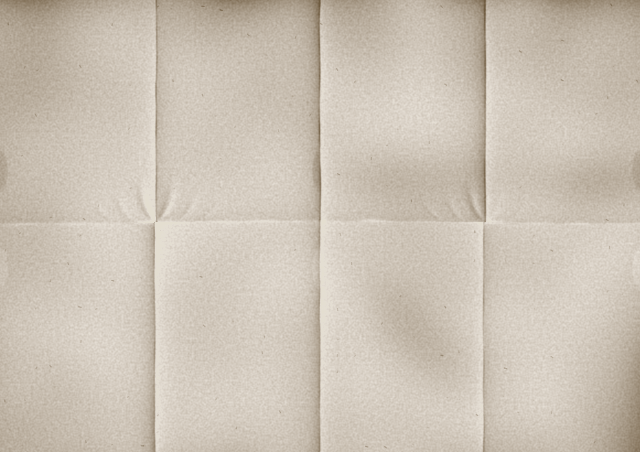
Reproduce this texture procedurally as a Shadertoy shader.

```glsl
// Aged beige paper, creased by three upright folds and one level fold into 4 x 2 panels.

// Lengths are in canvas heights; tone runs from 0 (SHADOW) to 1 (LIGHT).
const vec3 SHADOW = vec3(0.64, 0.585, 0.51);
const vec3 LIGHT = vec3(0.87, 0.84, 0.80);
const vec3 CREAM = vec3(0.89, 0.87, 0.80);
const float BASE_TONE = 0.86;
const float COLUMNS = 4.0;
const float COLUMN_STEP = 0.257;   // fold spacing, as a share of the width
const float LEVEL_FOLD = 0.509;
const float LINE_WIDTH = 0.0022;
const float FOLD_SOFTNESS = 0.014;
const float BEND_SOFTNESS = 0.06;
const float WANDER = 0.003;
const float BUCKLE = 0.42;
const float GRAIN = 0.31;
const float FLECK_CELLS = 30.0;
const float FLECK_CHANCE = 0.16;

vec2 hash2(vec2 p) {
    vec3 q = fract(p.xyx * vec3(0.1031, 0.1030, 0.0973));
    q += dot(q, q.yzx + 33.33);
    return fract((q.xx + q.yz) * q.zy);
}

float gradientNoise(vec2 p) {
    vec2 i = floor(p), f = fract(p);
    vec2 u = f * f * f * (f * (f * 6.0 - 15.0) + 10.0);
    vec4 g;
    for (int k = 0; k < 4; k++) {
        vec2 o = vec2(k & 1, k >> 1);
        g[k] = dot(hash2(i + o) * 2.0 - 1.0, f - o);
    }
    return mix(mix(g.x, g.y, u.x), mix(g.z, g.w, u.x), u.y);
}

float bell(float x) { return exp(-x * x); }

float blob(vec2 uv, vec2 centre, vec2 size) { return bell(length((uv - centre) / size)); }

// Different tone on each side of a fold, fading away from it; d is signed distance.
float flanks(float d, float before, float after, float softness) {
    return mix(before, after, smoothstep(-0.003, 0.003, d)) * exp(-abs(d) / softness);
}

// Broad light and shade over the buckled sheet, with browned edges.
float sheetTone(vec2 uv, vec2 p, float aspect) {
    float t = BASE_TONE + BUCKLE * gradientNoise(p * 2.6 + 7.0) + 0.22 * gradientNoise(p * 6.0);
    float diagonal = p.x - 0.75 + 0.9 * (p.y - 0.46);
    t -= 0.34 * bell(diagonal / 0.10) * blob(uv, vec2(0.64, 0.29), vec2(0.14, 0.26));
    t -= 0.27 * blob(uv, vec2(0.64, 0.61), vec2(0.12, 0.06));
    t -= 0.34 * blob(uv, vec2(0.91, 0.60), vec2(0.14, 0.06));
    t -= 0.20 * blob(uv, vec2(0.10, 0.86), vec2(0.16, 0.18));
    t += 0.16 * blob(uv, vec2(0.38, 0.64), vec2(0.10, 0.22));
    t += 0.16 * blob(uv, vec2(0.12, 0.62), vec2(0.14, 0.12));
    t += 0.16 * blob(uv, vec2(0.56, 0.22), vec2(0.06, 0.20));
    float edgeWear = max(0.3, 1.0 + 1.4 * gradientNoise(p * 5.0 + 31.0));
    t -= edgeWear * (0.48 * exp((uv.y - 1.0) / 0.03) + 0.36 * exp((uv.y - 1.0) / 0.17));
    t -= 0.30 * exp(-p.x / 0.09) + edgeWear * 0.22 * exp(-uv.y / 0.06);
    float fromRight = aspect - p.x;
    t -= 0.16 * exp(-fromRight / 0.06);
    return t - 0.85 * exp(-fromRight / 0.08) * smoothstep(0.45, 0.10, uv.y);
}

// Curved wrinkles fanning upward from a fold crossing, fainter further out.
float pinch(vec2 q) {
    float t = 0.0;
    float rise = max(q.y, 0.0);
    for (int j = 0; j < 3; j++) {
        float rank = float(j);
        float d = abs(q.x) - rank * 0.046 - (0.036 + 0.01 * rank) * (1.0 - exp(-rise / 0.03));
        float reach = smoothstep(0.0, 0.015, q.y) * smoothstep(0.11 / (1.0 + 0.5 * rank), 0.02, q.y);
        float s = d * sign(q.x) / (0.007 + 0.06 * rise);
        t += reach * s * bell(s) * 0.85 / (1.0 + 1.3 * rank);
    }
    return t;
}

// Shallow half-moon dents at the side edges and left of the middle fold.
float dents(vec2 uv, float aspect) {
    float x = (uv.x - 0.5 * round(uv.x * 2.0)) * aspect;
    float y = abs(uv.y - 0.514) - 0.108;
    float shape = smoothstep(1.15, 0.85, length(vec2(x / 0.017, y / 0.044)));
    float leftOfMiddle = abs(uv.x - 0.5) < 0.25 ? smoothstep(0.002, -0.002, x) : 1.0;
    return shape * leftOfMiddle * (uv.y > 0.514 ? -0.24 : 0.16);
}

// Short soft fibres, one at most per cell.
float flecks(vec2 p) {
    vec2 cell = floor(p * FLECK_CELLS), r = hash2(cell + 91.0);
    vec2 q = fract(p * FLECK_CELLS) - 0.3 - 0.4 * hash2(cell + 17.0);
    vec2 dir = vec2(cos(r.y * 6.283), sin(r.y * 6.283));
    float d = length(q - dir * clamp(dot(q, dir), -0.07 * r.y, 0.07 * r.y));
    return step(r.x, FLECK_CHANCE) * smoothstep(0.08, 0.0, d) * (0.2 + 0.5 * r.y * r.y);
}

void mainImage(out vec4 fragColor, in vec2 fragCoord) {
    vec2 uv = fragCoord / iResolution.xy;
    float aspect = iResolution.x / iResolution.y;
    vec2 p = vec2(uv.x * aspect, uv.y);
    float tone = sheetTone(uv, p, aspect) + dents(uv, aspect);

    // Level fold: faint shade above, broken pale ridge on the line
    float dy = p.y - LEVEL_FOLD - 0.003 * sin(uv.x * 7.0 - 2.0) - WANDER * gradientNoise(p * 14.0);
    float broken = max(0.0, 0.13 + 0.6 * gradientNoise(vec2(p.x * 15.0, 4.3)));
    tone += flanks(dy, 0.10, -0.20, 0.018) + broken * bell(dy / 0.004);

    // Upright folds: the lit flank swaps sides on the outer pair
    float row = dy > 0.0 ? 1.0 : -1.0;
    for (float i = 1.0; i < COLUMNS; i++) {
        float side = i - 0.5 * COLUMNS;
        float foldX = (0.5 + side * COLUMN_STEP) * aspect;
        float d = p.x - foldX - WANDER * gradientNoise(vec2(p.y * 9.0, i * 5.3)) - 0.002 * row * abs(side);
        bool swapped = side * row < -0.5;
        float shade = swapped ? flanks(d, 0.28, -0.24, FOLD_SOFTNESS) : flanks(d, -0.62, 0.30, FOLD_SOFTNESS);
        shade += flanks(d, -0.16, 0.14, BEND_SOFTNESS) * (swapped ? -0.4 : 1.0);
        tone += shade * (1.0 + 0.8 * gradientNoise(vec2(p.y * 5.0, i * 3.7)));
        float wear = max(0.2, 0.75 + 1.1 * gradientNoise(vec2(p.y * 16.0, i * 9.1)));
        tone -= wear * bell(d / LINE_WIDTH) * (row > 0.0 ? 0.95 : 0.60);
        vec2 crossing = vec2(d, dy);
        tone += pinch(crossing) * (0.08 + 0.92 * abs(side)) * (side > 0.0 && d > 0.0 ? 0.25 : 1.0);
        tone += 0.3 * bell(length(crossing) / 0.011) - 0.5 * bell(length(crossing) / 0.004);
    }

    // Paper tooth and fibres
    tone += GRAIN * (gradientNoise(p * 205.0) + 0.55 * gradientNoise(p * 105.0 + 3.0));
    tone -= flecks(p);

    vec3 color = mix(SHADOW, LIGHT, clamp(tone, -0.9, 1.12));
    fragColor = vec4(mix(color, CREAM, 0.5 * smoothstep(1.0, 1.3, tone)), 1.0);
}
```
